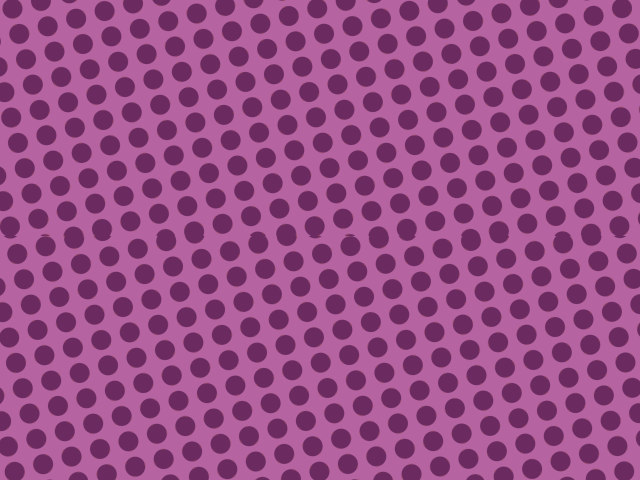
Give the GLSL for this pattern, as a Shadertoy shader.

```glsl
// Tilted grid of dark plum dots on orchid, with a slight horizontal seam and flecked warm rims.

const vec3  GROUND_COLOUR = vec3(0.710, 0.390, 0.630);
const vec3  DOT_COLOUR    = vec3(0.420, 0.170, 0.380);
const vec3  RIM_COLOUR    = vec3(0.620, 0.300, 0.380);

// Lengths are fractions of the canvas height.
const float TILT       = radians(15.0);
const vec2  PITCH      = vec2(0.06134, 0.05464);
const vec2  ANCHOR     = vec2(0.0260, 0.9821);  // centre of one dot
const float DOT_RADIUS = 0.0208;
const float SEAM_Y     = 0.5087;
const float SEAM_SLIP  = 0.0045;                // slip of the dots below the seam
const float RIM_WIDTH  = 0.0012;
const float RIM_AMOUNT = 0.5;

// Layered sines: irregular flecks around each rim, different in every cell.
float rimFlecks(float angle, vec2 cell) {
    float phase = dot(cell, vec2(2.37, 4.11));
    float wave = sin(angle * 3.0 + phase)
               + 0.7 * sin(angle * 7.0 - phase * 1.9)
               + 0.5 * sin(angle * 13.0 + phase * 3.3);
    return smoothstep(0.5, 1.4, wave);
}

void mainImage(out vec4 fragColor, in vec2 fragCoord) {
    vec2 uv = fragCoord / iResolution.y;
    float softness = 0.7 / iResolution.y;

    // Rotate into the grid, slipping everything under the seam along its columns.
    vec2 along = vec2(cos(TILT), sin(TILT));
    vec2 fromAnchor = uv - ANCHOR;
    vec2 grid = vec2(dot(fromAnchor, along), dot(fromAnchor, vec2(-along.y, along.x)));
    grid.y += SEAM_SLIP * (1.0 - smoothstep(-softness, softness, uv.y - SEAM_Y));

    // Nearest dot and signed distance to its edge.
    vec2 cell = floor(grid / PITCH + 0.5);
    vec2 local = grid - cell * PITCH;
    float edge = length(local) - DOT_RADIUS;

    // Dot, then a broken warm rim.
    float dotMask = 1.0 - smoothstep(-softness, softness, edge);
    float rim = 1.0 - smoothstep(0.0, RIM_WIDTH + softness, abs(edge));
    rim *= rimFlecks(atan(local.y, local.x), cell) * RIM_AMOUNT;

    vec3 colour = mix(GROUND_COLOUR, DOT_COLOUR, dotMask);
    colour = mix(colour, RIM_COLOUR, rim);
    fragColor = vec4(colour, 1.0);
}
```
